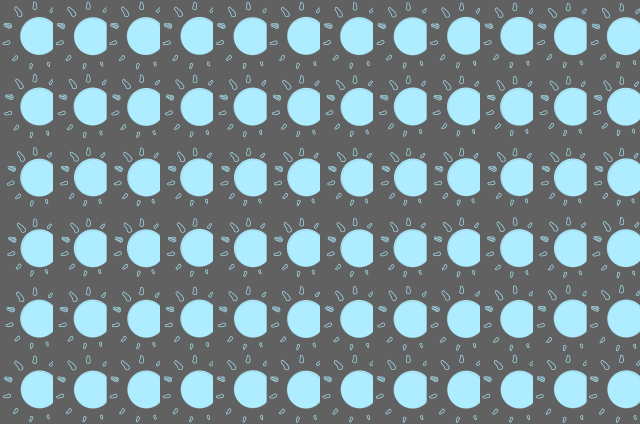
Give the GLSL for this pattern, as a Shadertoy shader.

```glsl
const float TAU = 6.2831853;
const vec2 GRID = vec2(12.0, 6.0);
const vec2 CELL = vec2(64.0, 85.0);
const vec3 GREY = vec3(0.38);
const vec3 ICE = vec3(0.68, 0.93, 1.0);
const vec3 RIM = vec3(0.55, 0.73, 0.78);
const int RAYS = 8;
const int SHADED_RAY = 3;

// Half length and half width of each ray, counterclockwise from upper right
const vec2 RAY_SIZE[RAYS] = vec2[RAYS](
    vec2(3.5, 1.5), vec2(5.0, 2.4), vec2(7.0, 2.7), vec2(5.2, 2.8),
    vec2(4.7, 2.0), vec2(4.0, 1.7), vec2(3.5, 1.5), vec2(2.7, 1.3));

float hash(vec2 p) {
    return fract(sin(dot(p, vec2(12.99, 78.23))) * 437.58);
}

// Box-filtered coverage of a shape and of its outline
float fill(float d, float px) {
    return clamp(0.5 - d / px, 0.0, 1.0);
}

float stroke(float d, float halfWidth, float px) {
    return fill(d - halfWidth, px) - fill(d + halfWidth, px);
}

// Drop lying along x, narrowing toward positive x
float dropDistance(vec2 p, vec2 size) {
    float reach = size.x - size.y;
    float x = clamp(p.x, -reach, reach);
    float taper = mix(1.0, 0.6, 0.5 + 0.5 * x / reach);
    return length(p - vec2(x, 0.0)) - size.y * taper;
}

// Coverage of the outlined rays, one of them hatched
float rays(vec2 p, float spread, float seed, float px) {
    float ink = 0.0;
    for (int i = 0; i < RAYS; i++) {
        float angle = 1.03 + 0.585 * float(i);
        vec2 center = 31.3 * spread * vec2(cos(angle), sin(angle));
        float tilt = angle + 0.08 * sin(float(i) * 4.0 + seed);
        vec2 axis = vec2(cos(tilt), sin(tilt));
        vec2 q = p - center;
        q = vec2(dot(q, axis), dot(q, vec2(-axis.y, axis.x)));
        q.y += 0.25 * sin(q.x * 0.7 + float(i));
        float d = dropDistance(q, RAY_SIZE[i]);
        ink = max(ink, stroke(d, 0.38, px));
        if (i == SHADED_RAY) {
            float hatch = 0.5 + 0.28 * sin(q.y * 2.6 + q.x * 0.35 + seed);
            ink = max(ink, hatch * fill(d, px));
        }
    }
    return ink;
}

void mainImage(out vec4 fragColor, in vec2 fragCoord) {
    vec2 grid = fragCoord / iResolution.xy * GRID;
    vec2 id = floor(grid);
    vec2 p = fract(grid) * CELL;
    float px = GRID.x * CELL.x / iResolution.x;

    // Rays breathe through one cycle, row by row from the top
    float frame = (GRID.y - 1.0 - id.y) * GRID.x + id.x;
    float phase = TAU * (frame - 33.0) / (GRID.x * GRID.y);
    float spread = 1.09 - 0.1 * cos(phase);
    float seed = TAU * hash(id);

    vec3 color = mix(GREY, ICE, rays(p - vec2(43.5, 41.5), spread, seed, px));

    // Disc with a faint, slightly shifted inner rim
    vec2 wobble = 0.3 * vec2(cos(seed), sin(seed));
    vec2 q = p - vec2(47.3, 41.6) - wobble;
    float disc = length(q) - 22.8;
    vec2 shift = vec2(0.6 * cos(phase), -0.7);
    float rim = stroke(length(q - shift) - 22.0, 0.35, px);
    color = mix(color, mix(ICE, RIM, 0.6 * rim), fill(disc, px));

    // Each cell crops its own drawing
    vec2 border = abs(p - 0.5 * CELL) - 0.5 * CELL;
    color = mix(GREY, color, fill(max(border.x, border.y), px));

    fragColor = vec4(color, 1.0);
}
```
